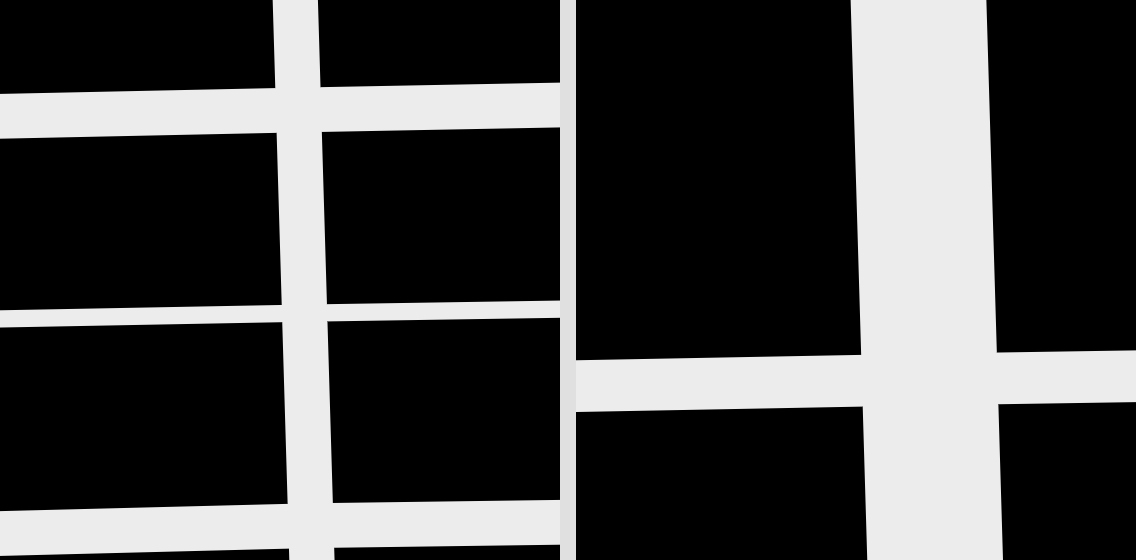
Left, the full canvas; right, a detail of the centre.
This pattern is drawn by a Shadertoy shader. Its source:

```glsl
const vec3 TILE_COLOR = vec3(0.0);
const vec3 LINE_COLOR = vec3(0.925);

// Upright line: x at the bottom edge, lean per unit of height, half width
const float COLUMN_X = 0.5570;
const float COLUMN_LEAN = -0.0297;
const float COLUMN_HALF = 0.0404;

// Cross lines: height at the crossing, slope left of it, slope right of it, half width
const int ROW_COUNT = 3;
const vec4 ROWS[ROW_COUNT] = vec4[ROW_COUNT](
    vec4(0.0613, 0.0253, 0.0135, 0.0400),
    vec4(0.4408, 0.0189, 0.0156, 0.0154),
    vec4(0.8036, 0.0212, 0.0190, 0.0400)
);

float columnCenter(float y) {
    return COLUMN_X + COLUMN_LEAN * y;
}

// Height of a cross line that bends where it meets the upright
float rowCenter(vec4 row, float x) {
    float run = x - columnCenter(row.x);
    return row.x + run * (run < 0.0 ? row.y : row.z);
}

// Coverage of a band, smoothed over one pixel
float band(float offset, float halfWidth, float pixel) {
    return clamp(0.5 + (halfWidth - abs(offset)) / pixel, 0.0, 1.0);
}

void mainImage(out vec4 fragColor, in vec2 fragCoord) {
    vec2 uv = fragCoord / iResolution.xy;
    vec2 pixel = 1.0 / iResolution.xy;

    // Upright line
    float lines = band(uv.x - columnCenter(uv.y), COLUMN_HALF, pixel.x);

    // Cross lines
    for (int i = 0; i < ROW_COUNT; i++) {
        float offset = uv.y - rowCenter(ROWS[i], uv.x);
        lines = max(lines, band(offset, ROWS[i].w, pixel.y));
    }

    fragColor = vec4(mix(TILE_COLOR, LINE_COLOR, lines), 1.0);
}
```
